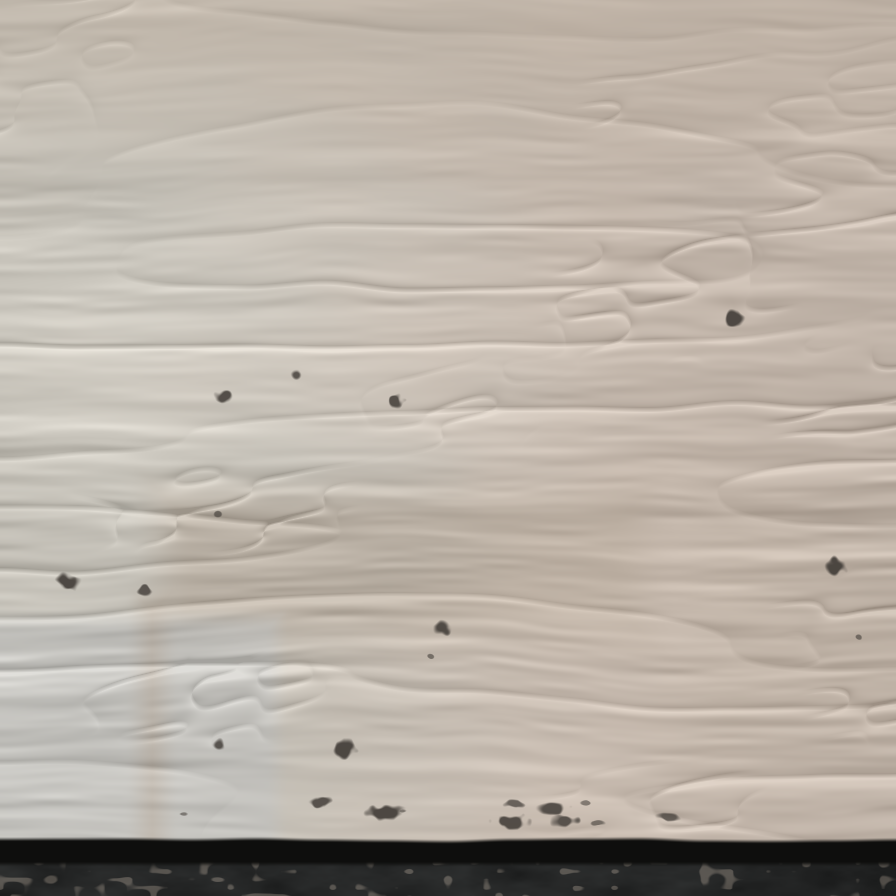
Give the GLSL for this texture, as a three.js fragment shader.

```glsl
// Thickly brushed off-white paint on a board, with small chips and a dark gap along the base.
varying vec2 vUv;

const vec3 WARM_PAINT = vec3(0.765, 0.715, 0.670);
const vec3 COOL_PAINT = vec3(0.775, 0.760, 0.725);
const vec3 TAN_PAINT = vec3(0.710, 0.660, 0.605);
const vec3 BLUE_PAINT = vec3(0.755, 0.755, 0.745);
const vec3 CHIP_COLOR = vec3(0.27, 0.25, 0.23);
const vec3 GAP_BLACK = vec3(0.055, 0.055, 0.050);
const vec3 FLOOR_GRAY = vec3(0.145, 0.150, 0.150);

float hash(vec2 p) {
  vec3 q = fract(vec3(p.xyx) * 0.1031);
  q += dot(q, q.yzx + 33.33);
  return fract((q.x + q.y) * q.z);
}

float noise(vec2 p) {
  vec2 i = floor(p);
  vec2 f = fract(p);
  f = f * f * (3.0 - 2.0 * f);
  return mix(mix(hash(i), hash(i + vec2(1.0, 0.0)), f.x),
             mix(hash(i + vec2(0.0, 1.0)), hash(i + vec2(1.0, 1.0)), f.x), f.y);
}

float fbm(vec2 p) {
  float sum = 0.0;
  float gain = 0.5;
  for (int i = 0; i < 4; i++) {
    sum += gain * noise(p);
    p = p * 2.03 + 17.1;
    gain *= 0.5;
  }
  return sum;
}

// Narrow raised line along the middle level of a noise field.
float crease(vec2 p, float sharpness) {
  return pow(1.0 - abs(2.0 * noise(p) - 1.0), sharpness);
}

// Paint height: long brush ridges, fine bristle marks and short slanted wrinkles.
float relief(vec2 p) {
  p.y += 0.035 * (noise(p * vec2(2.5, 4.0)) - 0.5) + 0.009 * (noise(p * vec2(11.0, 22.0)) - 0.5);
  float ridges = 0.42 * noise(p * vec2(2.2, 42.0)) + 0.26 * noise(p * vec2(5.0, 85.0) + 9.0);
  float bristles = 0.13 * noise(p * vec2(16.0, 150.0) + 31.0);
  float lines = 0.40 * crease(p * vec2(2.0, 17.0) + 5.0, 9.0);
  vec2 slanted = vec2(p.x + 0.4 * p.y, p.y - 0.16 * p.x);
  float wrinkled = smoothstep(0.50, 0.75, noise(p * vec2(4.0, 9.0) + 60.0));
  float wrinkles = 0.48 * wrinkled * crease(slanted * vec2(12.0, 38.0) + 70.0, 6.0);
  return ridges + bristles + lines + wrinkles;
}

// Soft-edged rectangle mask.
float patchMask(vec2 p, vec2 center, vec2 halfSize, float blur) {
  vec2 d = abs(p - center) - halfSize;
  return 1.0 - smoothstep(-blur, blur, max(d.x, d.y));
}

vec3 paintTint(vec2 p) {
  float cloud = fbm(p * vec2(3.0, 5.0) + 3.0) - 0.47;
  vec3 c = mix(COOL_PAINT, WARM_PAINT, smoothstep(0.1, 0.85, p.x + 0.5 * cloud));
  c = mix(c, TAN_PAINT, 0.50 * smoothstep(0.72, 1.05, p.y + 0.2 * cloud));
  c = mix(c, TAN_PAINT, 0.60 * patchMask(p, vec2(0.45, 0.37), vec2(0.27, 0.08), 0.04));
  c = mix(c, BLUE_PAINT, 0.70 * patchMask(p, vec2(0.14, 0.18), vec2(0.17, 0.13), 0.015));
  c = mix(c, TAN_PAINT, 0.55 * patchMask(p, vec2(0.17, 0.19), vec2(0.012, 0.14), 0.02));
  c = mix(c, TAN_PAINT, 0.35 * patchMask(p, vec2(0.92, 0.30), vec2(0.15, 0.15), 0.10));
  c += 0.035 * patchMask(p, vec2(0.35, 0.55), vec2(0.25, 0.08), 0.15);
  return c * (1.0 + 0.10 * cloud);
}

// Ragged dark spot, about 1 inside.
float chip(vec2 p, vec2 center, vec2 size) {
  vec2 d = (p - center) / size;
  float ragged = length(d) + 0.9 * (noise(p * 130.0) - 0.5);
  return 1.0 - smoothstep(0.55, 1.1, ragged);
}

float chips(vec2 p) {
  float mask = 0.0;
  for (int i = 0; i < 24; i++) {
    float k = float(i);
    vec3 r = vec3(hash(vec2(k, 3.7)), hash(vec2(k, 11.3)), hash(vec2(k, 23.9)));
    // The last chips gather in a row just above the base.
    float inRow = step(13.0, k);
    vec2 center = mix(vec2(r.x, 0.12 + 0.53 * r.y), vec2(0.20 + 0.62 * r.x, 0.08 + 0.025 * r.y), inRow);
    vec2 size = mix(vec2(1.2, 1.0), vec2(2.2, 0.9), inRow) * (0.003 + 0.007 * r.z * r.z);
    mask = max(mask, chip(p, center, size) * (0.55 + 0.4 * r.z));
  }
  return mask;
}

vec3 baseGap(vec2 p) {
  float grime = fbm(p * vec2(16.0, 40.0));
  vec3 ground = FLOOR_GRAY * (0.6 + 0.8 * grime);
  ground += vec3(0.20, 0.18, 0.16) * smoothstep(0.76, 0.90, noise(p * vec2(70.0, 110.0)));
  return mix(ground, GAP_BLACK, smoothstep(0.032, 0.039, p.y));
}

void main() {
  vec2 p = vUv;
  // Raking light from above turns height differences into bright and dark edges.
  vec2 offset = vec2(0.0008, 0.0028);
  float slope = relief(p - offset) - relief(p + offset);
  float roughness = mix(0.30, 0.16, smoothstep(0.65, 0.95, p.y)) * (0.6 + 0.8 * noise(p * vec2(3.0, 8.0) + 40.0));
  vec3 color = paintTint(p) + clamp(-slope * roughness, -0.13, 0.10);
  color += 0.03 * (noise(p * vec2(3.0, 30.0) + 80.0) - 0.5);
  color = mix(color, CHIP_COLOR, chips(p));

  float edge = 0.062 + 0.004 * (noise(vec2(p.x * 14.0, 2.0)) - 0.5);
  color = mix(baseGap(p), color, smoothstep(edge - 0.003, edge + 0.003, p.y));
  gl_FragColor = vec4(color, 1.0);
}
```
